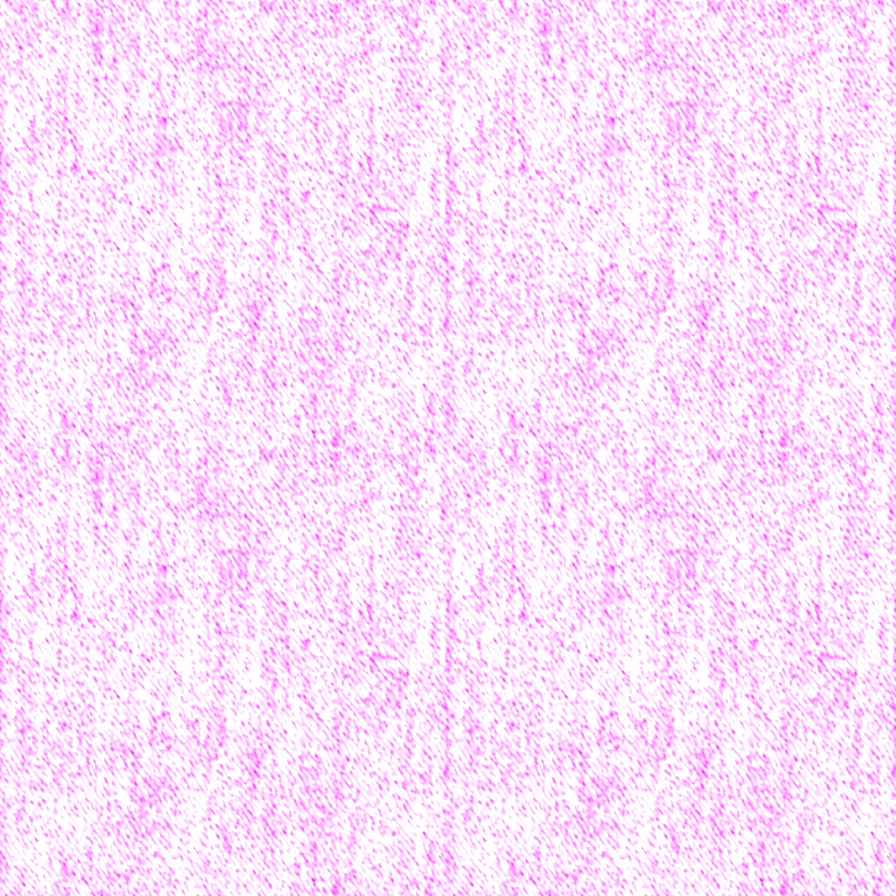
Reproduce this texture procedurally as a Shadertoy shader.

```glsl
// Washed pink denim: fine slanted grain, faint twill, vertical threads and a soft selvedge line.

#define REPEATS 2.0          // whole tiles across the canvas
#define INK_MEAN 0.079       // average dye before clipping to white
#define INK_SPREAD 0.178     // contrast of the dye
#define GRAIN_SHARE 0.82
#define TWILL_SHARE 0.36
#define THREAD_SHARE 0.27
#define PATCH_SHARE 0.22
#define SELVEDGE_SHARE 0.85
#define SELVEDGE_WIDTH 0.007 // in tiles

const float TAU = 6.2831853;
const vec3 PAPER = vec3(1.0);
const vec3 DYE = vec3(1.0, 0.0, 1.0);

// Three random values in 0..1 from a whole-numbered cell
vec3 hashCell(vec2 cell, float seed) {
    uint h = uint(cell.x) + uint(cell.y) * 1031u + uint(seed) * 77773u;
    h = (h ^ (h >> 16)) * 0x7feb352du;
    h = (h ^ (h >> 15)) * 0x846ca68bu;
    h ^= h >> 16;
    return vec3(h & 1023u, (h >> 10) & 1023u, (h >> 20) & 1023u) / 1023.0;
}

// Wraps a sheared cell so that the noise repeats on every whole tile
vec2 wrapCell(vec2 cell, vec2 count, float shear) {
    float turns = floor(cell.y / count.y);
    cell -= turns * vec2(shear, count.y);
    return vec2(mod(cell.x, count.x), cell.y);
}

// Cellular noise of soft signed spots, with roughly unit variance
float spotNoise(vec2 p, vec2 count, float shear, float seed) {
    vec2 q = p * count + vec2(shear * p.y, 0.0);
    vec2 base = floor(q);
    float sum = 0.0;
    for (int y = -1; y <= 1; y++) {
        for (int x = -1; x <= 1; x++) {
            vec2 cell = base + vec2(x, y);
            vec3 rnd = hashCell(wrapCell(cell, count, shear), seed);
            vec2 d = cell + rnd.xy - q;
            sum += (2.0 * rnd.z - 1.0) * exp(-4.0 * dot(d, d));
        }
    }
    return sum * 2.76;
}

// Slanted weave ridges, bent by slow layered sines
float twill(vec2 p) {
    float bend = sin(TAU * (3.0 * p.x + 2.0 * p.y)) + sin(TAU * (5.0 * p.y - 4.0 * p.x));
    return 1.41 * sin(TAU * (72.0 * p.x + 50.0 * p.y) + 1.4 * bend);
}

// Broken vertical line along the tile border
float selvedge(vec2 p) {
    float d = (fract(p.x + 0.5) - 0.5) / SELVEDGE_WIDTH;
    float fade = 0.75 + 0.25 * sin(TAU * p.y) * sin(TAU * 3.0 * p.y + 1.0);
    return fade * exp(-d * d);
}

void mainImage(out vec4 fragColor, in vec2 fragCoord) {
    vec2 p = fragCoord / iResolution.xy * REPEATS;

    // Layers of the cloth
    float cloth = GRAIN_SHARE * spotNoise(p, vec2(152.0, 112.0), 58.0, 1.0)
                + TWILL_SHARE * twill(p)
                + THREAD_SHARE * spotNoise(p, vec2(92.0, 7.0), 0.0, 2.0)
                + PATCH_SHARE * spotNoise(p, vec2(13.0, 8.0), 0.0, 3.0)
                + SELVEDGE_SHARE * selvedge(p);

    // Dye that clips to bare white
    float ink = clamp(INK_MEAN + INK_SPREAD * cloth, 0.0, 1.0);
    fragColor = vec4(mix(PAPER, DYE, ink), 1.0);
}
```
